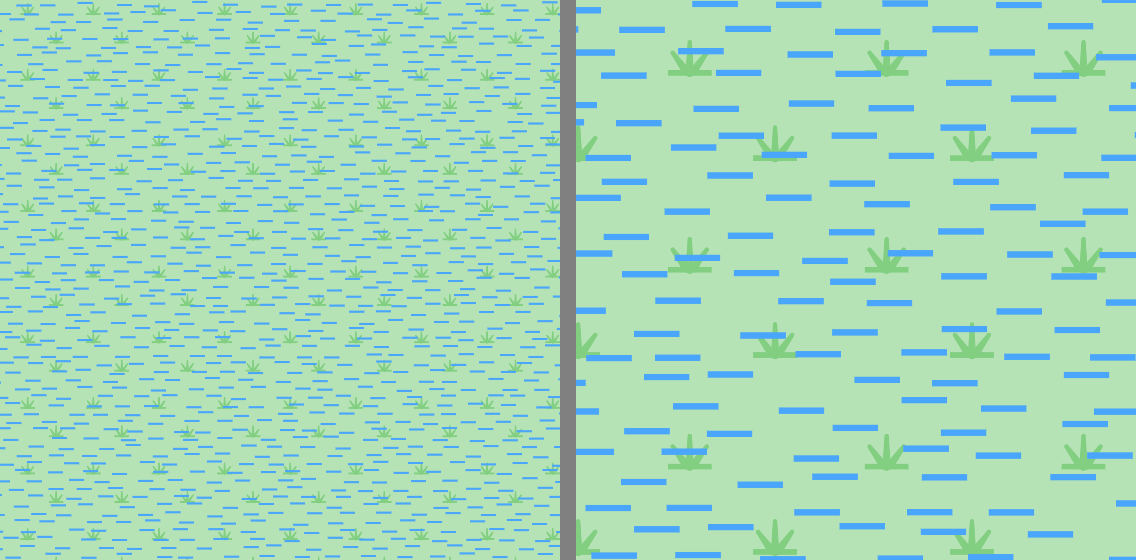
Left: the whole. Right: its middle third, enlarged.
Give the GLSL for this texture, as a Shadertoy shader.

```glsl
// Marsh pattern: staggered grass tufts and scattered water dashes on pale green.

// Two random values in 0..1 from a cell index
vec2 hash22(vec2 cell) {
    vec3 q = fract(cell.xyx * vec3(0.1031, 0.1030, 0.0973));
    q += dot(q, q.yzx + 33.33);
    return fract((q.xx + q.yz) * q.zy);
}

// Distance to a blade that tapers from radius 1.9 at the root to 1.0 at the tip
float bladeDistance(vec2 p, vec2 root, vec2 tip) {
    vec2 axis = tip - root;
    float t = clamp(dot(p - root, axis) / dot(axis, axis), 0.0, 1.0);
    return length(p - root - axis * t) - mix(1.9, 1.0, t);
}

float boxDistance(vec2 p, vec2 halfSize) {
    vec2 d = abs(p) - halfSize;
    return length(max(d, 0.0)) + min(max(d.x, d.y), 0.0);
}

// One tuft, with the middle of its ground line at the origin
float tuftDistance(vec2 p) {
    p.x = abs(p.x);
    float ground = boxDistance(p, vec2(10.0, 1.3));
    float middleBlade = bladeDistance(p, vec2(0.0), vec2(0.0, 14.0));
    float sideBlade = bladeDistance(p, vec2(1.5, 0.5), vec2(7.8, 9.2));
    return min(ground, min(middleBlade, sideBlade));
}

// Tufts repeat on a square lattice of 90 units
float tuftLattice(vec2 p, vec2 offset) {
    return tuftDistance(mod(p - offset + 45.0, 90.0) - 45.0);
}

// Brick rows of dashes, each shifted at random inside its own cell
float dashDistance(vec2 p) {
    vec2 grid = p / vec2(48.0, 768.0 / 67.0);
    grid.x += 0.5 * mod(floor(grid.y), 2.0);
    vec2 shift = (hash22(floor(grid) + 7.0) - 0.5) * vec2(21.0, 6.6);
    vec2 local = (fract(grid) - 0.5) * vec2(48.0, 768.0 / 67.0);
    return boxDistance(local - shift, vec2(10.4, 1.45));
}

void mainImage(out vec4 fragColor, in vec2 fragCoord) {
    // The canvas is 768 units high
    float pixel = 768.0 / iResolution.y;
    vec2 p = fragCoord * pixel;

    vec3 meadow = vec3(0.71, 0.89, 0.71);
    vec3 grass = vec3(0.51, 0.81, 0.51);
    vec3 water = vec3(0.29, 0.65, 0.98);

    float tufts = min(tuftLattice(p, vec2(38.0, 28.7)),
                      tuftLattice(p, vec2(77.0, 79.7)));

    // Water lies over the grass
    vec3 color = mix(meadow, grass, smoothstep(0.5, -0.5, tufts / pixel));
    color = mix(color, water, smoothstep(0.5, -0.5, dashDistance(p) / pixel));
    fragColor = vec4(color, 1.0);
}
```
